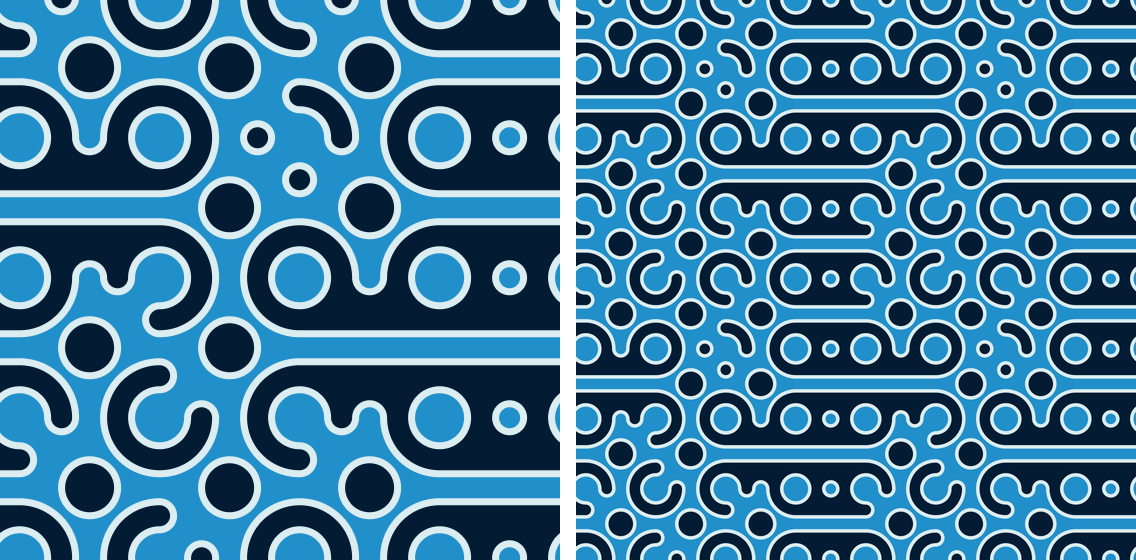
Left, the tile; right, the same tile 2 across and 2 down.
A Shadertoy shader for this pattern:

```glsl
// Outlined two-tone Truchet tiles, four by four, wrapping on every side.
// Each tile is a signed distance in tenths of its side: either a disc with
// quarter arcs at three corners, or a light channel between two dark bands.

// Tile kinds by row from the bottom. 0 to 3 name the open corner
// (bit 0: right, bit 1: lower); 4 is the channel tile.
const int KINDS[16] = int[16](
    0, 2, 0, 4,
    1, 2, 4, 4,
    4, 1, 0, 4,
    0, 3, 0, 4);

// Disc and corner arcs; the open corner keeps only two round arc ends.
float arcTile(vec2 p, int kind) {
    vec2 open = vec2((kind & 1) == 1 ? 1.0 : -1.0, (kind & 2) == 2 ? -1.0 : 1.0);
    vec2 corner = 5.0 - abs(p);
    float arc = abs(length(corner) - 3.0) - 1.0;
    float ends = min(length(corner - vec2(3, 0)), length(corner - vec2(0, 3))) - 1.0;
    bool isOpen = all(greaterThan(p * open, vec2(0)));
    return min(isOpen ? ends : arc, length(p) - 2.0);
}

// Dark bands along top and bottom, with holes at corners and edge middles.
float channelTile(vec2 p) {
    vec2 corner = 5.0 - abs(p);
    float band = corner.y - 4.0;
    float cornerHole = 2.0 - length(corner);
    float middleHole = 1.0 - length(vec2(p.x, corner.y));
    return max(band, max(cornerHole, middleHole));
}

void mainImage(out vec4 fragColor, in vec2 fragCoord) {
    // Wrapped grid of tiles
    vec2 grid = fragCoord / iResolution.xy * 4.0 - vec2(0.14, 0.016);
    ivec2 cell = ivec2(floor(grid)) & 3;
    vec2 p = (fract(grid) - 0.5) * 10.0;

    int kind = KINDS[cell.y * 4 + cell.x];
    float dist = kind == 4 ? channelTile(p) : arcTile(p, kind);

    // Flat fills, then the outline centred on the boundary
    float pixel = 40.0 / min(iResolution.x, iResolution.y);
    float light = clamp(dist / pixel + 0.5, 0.0, 1.0);
    float outline = clamp((0.25 - abs(dist)) / pixel + 0.5, 0.0, 1.0);
    vec3 color = mix(vec3(0.01, 0.11, 0.20), vec3(0.13, 0.56, 0.79), light);
    color = mix(color, vec3(0.86, 0.93, 0.94), outline);
    fragColor = vec4(color, 1.0);
}
```
